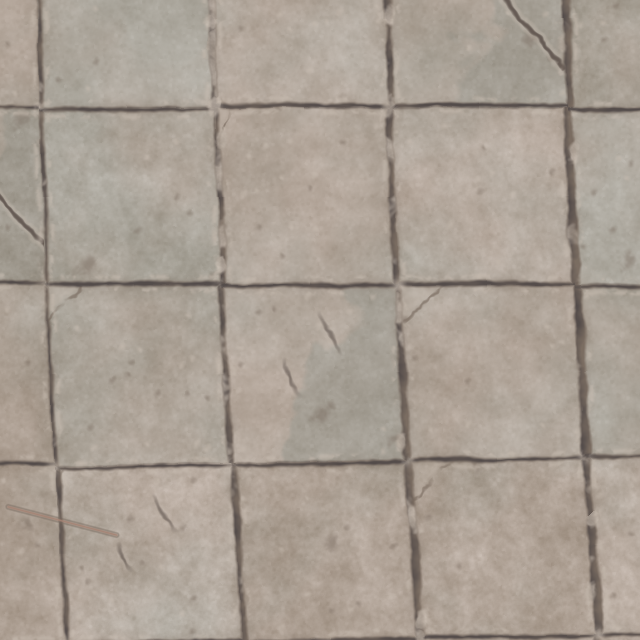
Write a three.js fragment shader that draws this texture.

```glsl
#define PITCH 0.2765
#define JOINT_X 0.022
#define JOINT_Y 0.013
#define SOFT 0.012
#define MOTTLE 0.045
#define GRAIN 0.04
#define WARM vec3(0.695, 0.642, 0.595)
#define COOL vec3(0.660, 0.642, 0.602)
#define PALE vec3(0.780, 0.735, 0.690)
#define BROWN vec3(0.470, 0.415, 0.370)
#define DARK vec3(0.310, 0.280, 0.275)
#define TWIG vec3(0.640, 0.510, 0.450)

varying vec2 vUv;

float hash(vec2 p) {
  return fract(sin(dot(p, vec2(127.1, 311.7))) * 43758.5);
}

// Layered, rotated sines, roughly -1 to 1
float waves(vec2 p) {
  float sum = 0.0, amp = 0.5;
  for (int i = 0; i < 5; i++) {
    p = mat2(0.8, 0.6, -0.6, 0.8) * p * 1.7 + 1.3;
    sum += amp * sin(p.x + 1.6 * sin(p.y * 0.7)) * sin(p.y + 1.3 * sin(p.x * 0.6));
    amp *= 0.65;
  }
  return sum;
}

// Cellular noise: distance to the nearest point, and its random value
vec2 cells(vec2 p) {
  vec2 best = vec2(9.0, 0.0);
  for (int i = 0; i < 9; i++) {
    vec2 id = floor(p) + vec2(mod(float(i), 3.0), floor(float(i) / 3.0)) - 1.0;
    float d = length(p - id - 0.15 - 0.7 * vec2(hash(id), hash(id + 41.0)));
    if (d < best.x) best = vec2(d, hash(id + 73.0));
  }
  return best;
}

// Distance to a segment, and the position along it
vec2 segment(vec2 p, vec2 a, vec2 b) {
  float t = clamp(dot(p - a, b - a) / dot(b - a, b - a), 0.0, 1.0);
  return vec2(length(p - mix(a, b, t)), t);
}

float stroke(float d, float width) {
  return 1.0 - smoothstep(width * 0.2, width + 0.010, d);
}

void main() {
  vec2 p = vUv;
  // Leaning, hand-laid grid
  float lean = 0.102 - 0.07 * p.y + 0.026 * p.y * p.y;
  float tilt = 0.017 * (p.x - 0.5) * (1.0 - smoothstep(0.25, 0.55, p.y));
  vec2 grid = (p - vec2(lean, 0.002 + tilt)) / PITCH;
  grid.x /= 1.004 - 0.010 * p.y;
  grid += 0.010 * vec2(waves(p * 18.0), waves(p * 18.0 + 9.0));
  vec2 tile = floor(grid), line = floor(grid + 0.5);
  vec2 q = grid - tile, off = grid - line;
  float kind = mod(2.0 * tile.x + 4.0 * tile.y, 5.0);
  // Tile tint, split layer and rough surface
  float cool = (0.5 + 0.5 * cos(2.1 * tile.x)) * smoothstep(-1.0, 2.0, tile.y);
  vec3 col = mix(WARM, COOL, clamp(0.8 * cool + 0.6 * waves(p * 5.0 + 6.0), 0.0, 1.0));
  float layer = smoothstep(0.0, 0.08, q.x - 0.35 * q.y - 0.35 + 0.25 * waves(p * 9.0));
  if (abs(kind - 1.0) < 0.5) col = mix(col, COOL - 0.035, 0.8 * layer);
  float rough = 0.8 + 0.4 * hash(tile + 2.0) + 0.4 * step(tile.y, 0.5);
  float tone = 0.05 * (hash(tile + 5.0) - 0.5) + MOTTLE * waves(p * 9.0 + 2.0 * hash(tile));
  tone += MOTTLE * rough * (0.65 * waves(p * 32.0) + 0.4 * waves(p * 95.0));
  vec2 grit = cells(p * 130.0);
  tone += GRAIN * (grit.y - 0.5) * (1.0 - smoothstep(0.1, 0.7, grit.x));
  col += tone * vec3(0.95, 1.0, 1.1);
  // Ragged stains and flecks
  vec2 stain = cells(p * 9.0 + 0.12 * waves(p * 30.0));
  col = mix(col, BROWN, 0.45 * step(0.88, stain.y) * (1.0 - smoothstep(0.02, 0.16, stain.x)));
  vec2 fleck = cells(p * 38.0 + 0.2 * waves(p * 30.0));
  float speck = 1.0 - smoothstep(0.0, 0.3, fleck.x);
  col = mix(col, PALE, 0.5 * step(0.92, fleck.y) * speck);
  col = mix(col, BROWN, 0.4 * step(fleck.y, 0.04) * speck);
  // Chipped upper left corners
  bool chipped = kind < 0.5 || kind > 3.5 || (kind > 2.5 && tile.x > 0.5);
  if (chipped && abs(tile.x - 1.0) < 1.5) {
    float slope = mix(0.8, 1.5, hash(tile + 3.0)) + (kind < 0.5 ? 1.8 : 0.0);
    float cut = (q.x * slope + 1.0 - q.y - 0.16 - 0.10 * hash(tile + 8.0)) / sqrt(slope);
    cut += 0.04 * waves(p * 26.0);
    col = mix(col, PALE, 0.35 * (1.0 - smoothstep(-0.05, 0.0, cut)));
    col = mix(col, BROWN, 0.65 * stroke(abs(cut), 0.010) * smoothstep(-0.6, 0.1, waves(p * 21.0)));
  }
  // Cracks running down to the right: long on upper tiles, short in pairs below
  if (abs(kind - 1.0) < 0.5 || length(tile) < 0.5) {
    bool broken = tile.y > 1.5;
    vec2 bent = q + vec2(0.012 * sin(q.y * 17.0) + 0.025 * waves(p * 20.0), 0.0);
    for (int i = 0; i < 2; i++) {
      vec2 mid = vec2(0.37, 0.48) + float(i) * vec2(0.23, 0.24);
      vec2 reach = vec2(0.045, -0.11) * (1.0 + 0.4 * (hash(tile + float(i)) - 0.5));
      if (broken) { mid = vec2(0.80, 0.45); reach = vec2(0.19, -0.23); }
      vec2 crack = segment(bent, mid - reach, mid + reach);
      float fade = broken ? 0.8 : 2.6 * crack.y * (1.0 - crack.y);
      col = mix(col, PALE, 0.25 * fade * stroke(abs(crack.x - 0.02), 0.010));
      col = mix(col, mix(BROWN, DARK, 0.5), fade * stroke(crack.x, 0.008));
    }
  }
  // Open joints, wider to the right, with soiled edges and worn pale rims
  vec2 vary = vec2(hash(vec2(line.x, tile.y)), hash(vec2(tile.x, line.y) + 17.0));
  vec2 side = off + 0.03 * (vary - 0.5), d = abs(side);
  vec2 width = vec2(JOINT_X * (0.6 + 0.18 * line.x), JOINT_Y);
  width *= 0.8 + 0.4 * vary.yx + 0.45 * waves(p * 24.0 + 5.0);
  vec2 soil = exp(-max(d - width, 0.0) / 0.022);
  col = mix(col, BROWN, 0.3 * max(soil.x, soil.y) * smoothstep(-0.5, 0.4, waves(p * 16.0)));
  vec2 rim = (d - width - 0.024) / 0.016;
  rim = exp(-rim * rim);
  col = mix(col, PALE, 0.55 * max(rim.x, rim.y) * smoothstep(0.0, 0.5, waves(p * 33.0)));
  vec2 open = 1.0 - smoothstep(width - SOFT, width + SOFT, d);
  float shade = open.x * (0.5 - 16.0 * side.x + 0.6 * waves(p * 22.0));
  float depth = clamp(max(shade, open.y * (0.9 + 0.5 * waves(p * 15.0))), 0.0, 1.0);
  col = mix(col, mix(BROWN, DARK, depth), 0.95 * max(open.x, open.y));
  // Mortar left in the upright joints, at crossings and in nicked edges
  float packed = 0.4 * exp(-3.0 * (line.x - 1.0) * (line.x - 1.0)) * step(1.5, tile.y);
  float fill = open.x * smoothstep(0.1, 0.6, waves(p * 19.0 + 3.0) + 0.5 * (vary.x - 0.6) + packed);
  float knot = exp(-dot(off, off) / 0.0014) * smoothstep(-0.4, 0.4, waves(p * 40.0));
  vec2 nick = cells(p * vec2(34.0, 20.0) + 0.2 * waves(p * 30.0));
  float lump = step(0.78, nick.y) * (1.0 - smoothstep(0.2, 0.4, nick.x));
  lump *= 1.0 - smoothstep(0.03, 0.07, d.x);
  vec3 mortar = PALE - 0.05 + 0.10 * waves(p * 50.0);
  col = mix(col, mortar, max(0.7 * lump, max(0.75 * fill, 0.7 * knot)));
  // Fallen twig
  float twig = segment(p, vec2(0.013, 0.208), vec2(0.182, 0.164)).x;
  col = mix(col, BROWN, 0.5 * (1.0 - smoothstep(0.0, 0.003, abs(twig - 0.003))));
  col = mix(col, TWIG, 0.9 * (1.0 - smoothstep(0.0, 0.003, twig)));
  gl_FragColor = vec4(col, 1.0);
}
```
